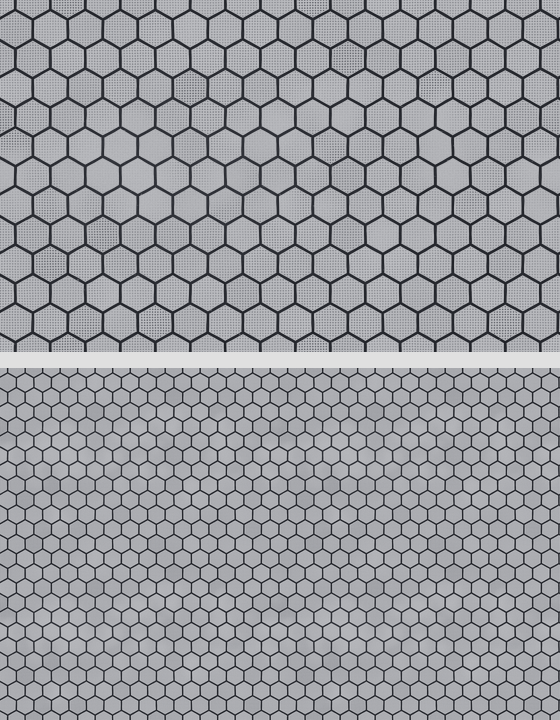
Top: one tile. Bottom: repeated 2 by 2.
Give the GLSL for this pattern, as a Shadertoy shader.

```glsl
#define GRID vec2(16.0, 12.0)      // hexagons across, rows down (even)
#define SHIFT vec2(0.9375, 0.0)    // lattice offset in cells
#define DOTS vec2(13.0, 11.0)      // dots per cell width and row pitch
#define DOT_RADIUS 0.27
#define LINE_WIDTH 0.080
#define WOBBLE 0.012
#define FADE 0.85
#define GRAIN 0.022
#define FACE_COLOR vec3(0.722, 0.726, 0.742)
#define DOT_COLOR vec3(0.490, 0.497, 0.520)
#define LINE_COLOR vec3(0.122, 0.130, 0.152)
#define WORN_LINE_COLOR vec3(0.205, 0.213, 0.240)

const float TAU = 6.2831853;
const float ROW_HEIGHT = 0.8660254;

float hash(vec2 p) {
    uvec2 k = uvec2(ivec2(floor(p + 0.5))) * uvec2(1597u, 3571u);
    uint n = (k.x ^ (k.y << 8u)) * 747796405u + 289133645u;
    n = ((n >> 15u) ^ n) * 277803737u;
    n = ((n >> 13u) ^ n) * 668265263u;
    return float((n >> 16u) & 65535u) / 65535.0;
}

// Dot of the wrapped corner gradient with the offset from that corner
float cornerSlope(vec2 corner, vec2 offset, vec2 period) {
    float angle = TAU * hash(mod(corner, period) + period * 3.0);
    return dot(vec2(cos(angle), sin(angle)), offset);
}

// Gradient noise that repeats every period cells
float wrapNoise(vec2 uv, vec2 period) {
    vec2 p = uv * period, i = floor(p), f = p - i;
    vec2 w = f * f * f * (f * (f * 6.0 - 15.0) + 10.0);
    vec2 e = vec2(1.0, 0.0);
    float low = mix(cornerSlope(i, f, period), cornerSlope(i + e, f - e, period), w.x);
    float high = mix(cornerSlope(i + e.yx, f - e.yx, period),
                     cornerSlope(i + 1.0, f - 1.0, period), w.x);
    return mix(low, high, w.y);
}

// Centre of the nearest hexagon on the staggered lattice
vec2 hexCentre(vec2 p) {
    vec2 pitch = vec2(1.0, 2.0), stagger = vec2(0.5, 1.0);
    vec2 a = floor(p / pitch + 0.5) * pitch;
    vec2 b = floor((p - stagger) / pitch + 0.5) * pitch + stagger;
    vec2 scale = vec2(1.0, ROW_HEIGHT);
    return length((p - a) * scale) < length((p - b) * scale) ? a : b;
}

// Distance from a point inside the hexagon to its border
float hexBorder(vec2 local) {
    vec2 q = abs(local * vec2(1.0, ROW_HEIGHT));
    return 0.5 - max(q.x, dot(q, vec2(0.5, ROW_HEIGHT)));
}

// Coverage of the square dot grid, melting to its mean when too fine
float dotGrid(vec2 local, float pixel) {
    vec2 g = local * DOTS;
    float r = length(g - floor(g + 0.5));
    float size = pixel * DOTS.x;
    float soft = max(0.6 * size, 0.10);
    float coverage = 1.0 - smoothstep(DOT_RADIUS - soft, DOT_RADIUS + soft, r);
    return mix(coverage, 0.23, smoothstep(0.6, 1.0, size));
}

void mainImage(out vec4 fragColor, in vec2 fragCoord) {
    vec2 uv = fragCoord / iResolution.xy;
    float pixel = GRID.x / iResolution.x;

    // Slightly uneven lattice
    vec2 bend = vec2(wrapNoise(uv, GRID * 2.0), wrapNoise(uv, GRID * 2.0 + 1.0));
    vec2 p = uv * GRID - SHIFT + WOBBLE * bend;
    vec2 centre = hexCentre(p);
    vec2 local = p - centre;
    vec2 id = mod(centre, GRID) * 2.0;
    float border = hexBorder(local);

    // Rubbed patches, densest in a band left of the middle
    float band = 0.5 + 0.5 * cos(TAU * (uv.y - 0.51));
    float side = 0.5 + 0.5 * cos(TAU * (uv.x - 0.32));
    float cloud = wrapNoise(uv, vec2(7.0, 5.0)) + 0.5 * wrapNoise(uv, vec2(17.0, 11.0));
    float worn = smoothstep(0.45, 1.15, cloud + 0.75 * band * band + 0.25 * side);

    // Tile face with dots of varying strength
    float chance = hash(id + 101.0);
    float strength = mix(0.65, 1.0, chance) + 0.4 * step(0.92, chance);
    strength *= (1.0 - FADE * worn) * smoothstep(0.045, 0.075, border);
    vec3 color = FACE_COLOR + 0.020 * (hash(id + 211.0) - 0.5) + 0.018 * cloud;
    color -= 0.018 * worn;
    color = mix(color, DOT_COLOR, strength * dotGrid(local, pixel));

    // Dark joints, a little uneven, with rare pale chips
    float uneven = wrapNoise(uv, vec2(61.0, 43.0));
    float halfWidth = 0.5 * LINE_WIDTH * (1.0 + 0.22 * uneven);
    float soft = max(0.7 * pixel, 0.010);
    float line = 1.0 - smoothstep(halfWidth - soft, halfWidth + soft, border);
    float chip = smoothstep(0.50, 0.66, wrapNoise(uv, vec2(97.0, 71.0)) + 0.08 * worn);
    vec3 joint = mix(LINE_COLOR, WORN_LINE_COLOR, clamp(0.2 + 0.5 * band * side + uneven * 0.5, 0.0, 1.0));
    color = mix(color, joint, line * (1.0 - 0.35 * chip));

    // Fine grain
    color += GRAIN * wrapNoise(uv, vec2(311.0, 197.0));
    fragColor = vec4(clamp(color, 0.0, 1.0), 1.0);
}
```
